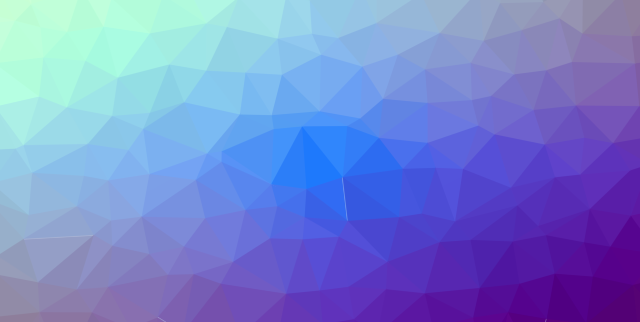
A Shadertoy shader for this background:

```glsl
#define CELL vec2(0.121, 0.113)
#define JITTER vec2(0.41, 0.41)
#define MINT vec3(0.77, 1.16, 0.83)
#define BLUE vec3(0.30, 0.47, 1.00)
#define PURPLE vec3(0.32, -0.14, 0.41)
#define GLOW_CENTER vec2(0.515, 0.49)
#define GLOW_DEPTH 0.19
#define SHADE_VARIATION 0.03
#define SEAM_CHANCE 0.018
#define SEAM_WIDTH 0.0013

float hash(vec2 p) {
    return fract(sin(dot(p, vec2(127.1, 311.7))) * 4375.85);
}

float cross2(vec2 a, vec2 b) {
    return a.x * b.y - a.y * b.x;
}

// Lattice point moved freely inside its own cell
vec2 latticePoint(vec2 id) {
    vec2 offset = vec2(hash(id), hash(id + 57.3)) * 2.0 - 1.0;
    return (id + JITTER * offset) * CELL;
}

// Three-stop ramp shared by both axes, lingering near the first stop
vec3 ramp(float t) {
    t = clamp(t - 0.01, 0.0, 1.0);
    t = 2.0 * (t - 0.03 * max(sin(6.2832 * t), 0.0));
    return t < 1.0 ? mix(MINT, BLUE, t) : mix(BLUE, PURPLE, t - 1.0);
}

// Average of a horizontal and a vertical ramp, with a pure blue center
vec3 gradientColor(vec2 uv) {
    vec3 color = 0.5 * (ramp(uv.x) + ramp(1.0 - uv.y));
    vec2 fromGlow = (uv - GLOW_CENTER) / vec2(0.12, 0.17);
    color.r += 0.06 * sin(2.7 * min(abs(uv.x + uv.y - 1.0), 1.0));
    color.r -= GLOW_DEPTH * exp(-dot(fromGlow, fromGlow));
    return clamp(color, 0.0, 1.0);
}

// Signed distance to the line a-b, positive on its left
float edgeDistance(vec2 p, vec2 a, vec2 b) {
    return cross2(normalize(b - a), p - a);
}

// Adds one flat facet, weighted by its smooth coverage
void addFacet(vec2 p, vec2 a, vec2 b, vec2 c, inout vec4 sum) {
    float firstEdge = edgeDistance(p, a, b);
    float inside = min(firstEdge, min(edgeDistance(p, b, c), edgeDistance(p, c, a)));
    float pixel = 1.0 / iResolution.y;
    float coverage = smoothstep(-0.7 * pixel, 0.7 * pixel, inside);
    if (coverage <= 0.0) return;

    vec2 middle = (a + b + c) / 3.0;
    float aspect = iResolution.x / iResolution.y;
    vec3 color = gradientColor(middle / vec2(aspect, 1.0));
    color += SHADE_VARIATION * (hash(middle * 9.0) - 0.5);

    // A few facets carry a thin pale seam
    float seam = 1.0 - smoothstep(SEAM_WIDTH, SEAM_WIDTH + pixel, abs(firstEdge));
    seam *= step(hash(middle * 17.0 + 3.1), SEAM_CHANCE);
    color = mix(color, vec3(0.75, 0.8, 0.9), 0.4 * seam);
    sum += vec4(color, 1.0) * coverage;
}

void mainImage(out vec4 fragColor, in vec2 fragCoord) {
    vec2 p = fragCoord / iResolution.y;
    vec2 base = floor(p / CELL);
    vec4 sum = vec4(gradientColor(fragCoord / iResolution.xy), 1.0) * 0.001;

    for (int y = -1; y <= 1; y++)
    for (int x = -1; x <= 1; x++) {
        vec2 id = base + vec2(x, y);
        vec2 a = latticePoint(id);
        vec2 b = latticePoint(id + vec2(1, 0));
        vec2 c = latticePoint(id + vec2(1, 1));
        vec2 d = latticePoint(id + vec2(0, 1));

        // Delaunay choice of diagonal: sine of the summed angles at b and d
        float angleSum = cross2(c - b, a - b) * dot(a - d, c - d)
                       + dot(c - b, a - b) * cross2(a - d, c - d);
        if (angleSum > 0.0) {
            addFacet(p, a, b, c, sum);
            addFacet(p, c, d, a, sum);
        } else {
            addFacet(p, b, c, d, sum);
            addFacet(p, d, a, b, sum);
        }
    }
    fragColor = vec4(sum.rgb / sum.a, 1.0);
}
```
